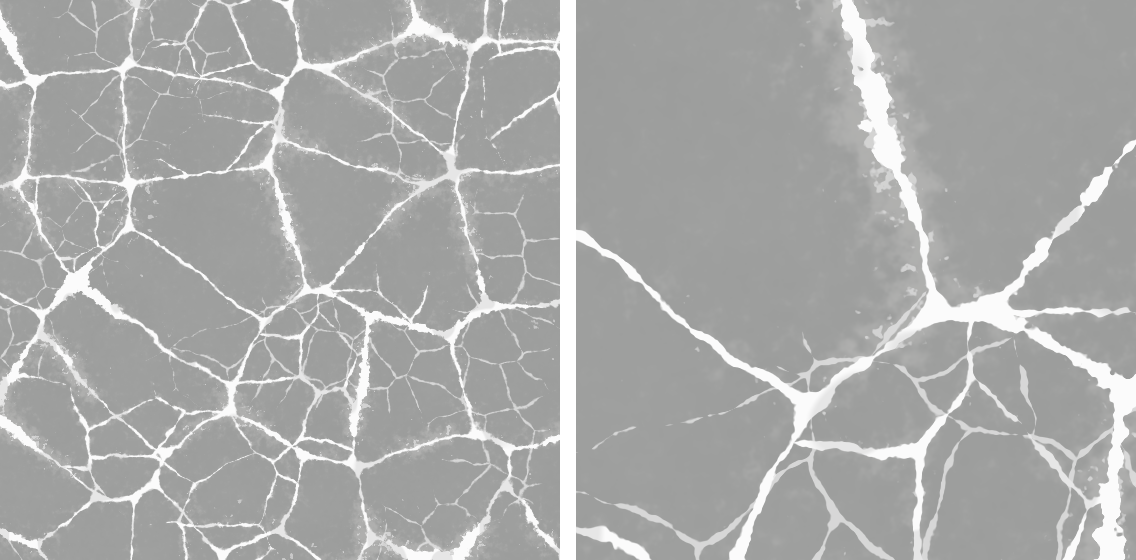
Left, the full canvas; right, a detail of the centre.
Give the GLSL for this texture, as a Shadertoy shader.

```glsl
const float MAIN_SCALE = 4.9;
const float MINOR_SCALE = 8.5;
const float HAIR_SCALE = 13.0;
const float VEIN_THIN = 0.0014;
const float VEIN_BROAD = 0.0085;
const float MINOR_WIDTH = 0.0026;
const float HAIR_WIDTH = 0.0014;
const float HALO_REACH = 0.021;
const float FILLET = 0.10;
const vec3 STONE = vec3(0.618, 0.622, 0.618);
const vec3 HAZE = vec3(0.70, 0.70, 0.695);
const vec3 DUST = vec3(0.85);
const vec3 PALE_FILL = vec3(0.88);
const vec3 VEIN = vec3(0.985);

vec2 hash2(vec2 p) {
    vec3 q = fract(p.xyx * vec3(0.1031, 0.1030, 0.0973));
    q += dot(q, q.yzx + 33.33);
    return fract((q.xx + q.yz) * q.zy);
}

vec2 noise2(vec2 p) {
    vec2 i = floor(p), f = fract(p);
    f = f * f * (3.0 - 2.0 * f);
    vec2 low = mix(hash2(i), hash2(i + vec2(1, 0)), f.x);
    vec2 high = mix(hash2(i + vec2(0, 1)), hash2(i + vec2(1, 1)), f.x);
    return mix(low, high, f.y);
}

float fbm(vec2 p) {
    float sum = 0.0, weight = 0.54;
    for (int i = 0; i < 3; i++) {
        sum += weight * noise2(p).x;
        p = mat2(1.6, 1.2, -1.2, 1.6) * p + 7.3;
        weight *= 0.55;
    }
    return sum / 1.0;
}

float smoothMin(float a, float b, float k) {
    float h = max(k - abs(a - b), 0.0) / k;
    return min(a, b) - h * h * k * 0.25;
}

// Distance to the nearest cell border (x) and the cell's id (yz)
vec3 cracks(vec2 p, float scale, float fillet) {
    p *= scale;
    vec2 cell = floor(p), nearest = vec2(0), toSite = vec2(9);
    for (int y = -1; y <= 1; y++)
    for (int x = -1; x <= 1; x++) {
        vec2 c = cell + vec2(x, y);
        vec2 r = c + hash2(c) - p;
        if (dot(r, r) < dot(toSite, toSite)) { toSite = r; nearest = c; }
    }
    float border = 9.0;
    for (int y = -2; y <= 2; y++)
    for (int x = -2; x <= 2; x++) {
        if (x == 0 && y == 0) continue;
        vec2 c = nearest + vec2(x, y);
        vec2 r = c + hash2(c) - p;
        float d = dot(0.5 * (toSite + r), normalize(r - toSite));
        border = smoothMin(border, d, fillet);
    }
    return vec3(border / scale, nearest);
}

void mainImage(out vec4 fragColor, in vec2 fragCoord) {
    vec2 p = fragCoord / iResolution.y;
    float aa = 0.9 / iResolution.y;

    // Bent and jagged crack paths
    vec2 q = p + 0.045 * (noise2(p * 4.0) - 0.5)
               + 0.012 * (noise2(p * 19.0) - 0.5)
               + 0.005 * (noise2(p * 65.0) - 0.5);
    vec3 major = cracks(q + 3.0, MAIN_SCALE, FILLET);
    float minor = cracks(q + 11.0, MINOR_SCALE, 0.04).x;
    float hair = cracks(q + 0.006 * noise2(p * 40.0) + 23.0, HAIR_SCALE, 0.02).x;

    float grain = fbm(p * 115.0) - 0.5;
    float crumbs = fbm(p * 150.0 + 40.0);
    float patches = smoothstep(0.3, 0.72, fbm(p * 8.0 + 5.0));

    // Vein widths; a negative width ends a crack
    float broad = smoothstep(0.42, 0.85, noise2(p * 6.5 + 17.0).x);
    float majorWidth = mix(VEIN_THIN, VEIN_BROAD, broad * broad) + 0.0008;
    float split = step(0.45, hash2(major.yz + 50.0).x);
    float minorFade = split * smoothstep(0.25, 0.6, noise2(p * 5.0 + 31.0).x);
    float minorWidth = mix(-0.004, MINOR_WIDTH, minorFade);
    float hairFade = smoothstep(0.52, 0.78, noise2(p * 5.5 + 63.0).y);
    float hairWidth = mix(-0.004, HAIR_WIDTH, hairFade);

    float majorFill = majorWidth - major.x + grain * (0.005 + 0.012 * broad);
    float minorFill = minorWidth - minor + grain * 0.006;
    float hairFill = hairWidth - hair + grain * 0.005;
    float vein = smoothstep(-aa, aa, max(majorFill, minorFill));
    float hairline = smoothstep(-aa, aa, hairFill);

    // Powdery halo beside the veins
    float halo = exp(-max(major.x - majorWidth, 0.0) / HALO_REACH) * (0.3 + 0.7 * patches);
    halo = max(halo, 0.65 * minorFade * exp(-minor / (0.5 * HALO_REACH)));
    float haze = smoothstep(0.2, 0.85, halo + 0.9 * grain);
    float dustLevel = mix(0.93, 0.48, halo);
    float dust = smoothstep(dustLevel, dustLevel + 0.13, crumbs);

    // Sparse chips on the open stone
    float chipZone = smoothstep(0.5, 0.8, noise2(p * 4.5 + 81.0).x);
    float chipLevel = mix(0.87, 0.73, chipZone);
    float chips = smoothstep(chipLevel, chipLevel + 0.07, fbm(p * 75.0 + 90.0));

    vec3 color = STONE + 0.022 * (fbm(p * 9.0 + 12.0) - 0.5) + 0.012 * grain;
    color = mix(color, HAZE, haze * 0.85);
    color = mix(color, DUST, max(dust * 0.85, chips * 0.7));
    color = mix(color, PALE_FILL, hairline * 0.85);
    float pale = smoothstep(0.62, 0.7, noise2(p * 24.0 + 9.0).x);
    color = mix(color, mix(VEIN, PALE_FILL, pale * 0.8), vein);
    fragColor = vec4(color, 1.0);
}
```
